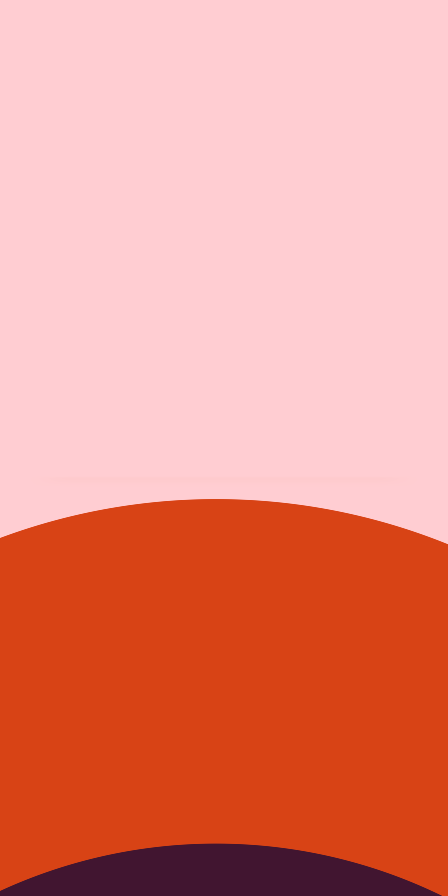
Reproduce this background procedurally as a WebGL 1 fragment shader.

```glsl
precision highp float;
// Flat poster background: pink sky, a broad orange hill and a dark plum hill.

uniform vec2 u_resolution;

const vec3 PINK = vec3(1.0, 0.804, 0.822);
const vec3 ORANGE = vec3(0.847, 0.263, 0.082);
const vec3 PLUM = vec3(0.255, 0.082, 0.188);
const vec3 HAZE = vec3(0.99, 0.775, 0.775);

// Antialiased coverage of a disc; softness is one pixel in canvas units.
float disc(vec2 p, vec2 center, float radius, float softness) {
  float d = length(p - center) - radius;
  return 1.0 - smoothstep(-0.5 * softness, 0.5 * softness, d);
}

// Thin band with a crisp top that fades downward and toward both ends.
float hazeBand(vec2 p, float top, float depth, float left, float right) {
  float below = top - p.y;
  float fall = smoothstep(-0.004, 0.002, below) * (1.0 - smoothstep(0.0, depth, below));
  float ends = smoothstep(left, left + 0.1, p.x) * (1.0 - smoothstep(right - 0.1, right, p.x));
  return fall * ends;
}

void main() {
  // Canvas units: the width is 1.
  vec2 p = gl_FragCoord.xy / u_resolution.x;
  float pixel = 1.0 / u_resolution.x;

  // Sky with a faint haze line above the hill
  vec3 color = mix(PINK, HAZE, 0.4 * hazeBand(p, 0.934, 0.022, 0.06, 0.94));

  // Hills, back to front
  color = mix(color, ORANGE, disc(p, vec2(0.482, -0.495), 1.381, pixel));
  color = mix(color, PLUM, disc(p, vec2(0.482, -1.034), 1.151, pixel));

  gl_FragColor = vec4(color, 1.0);
}
```
